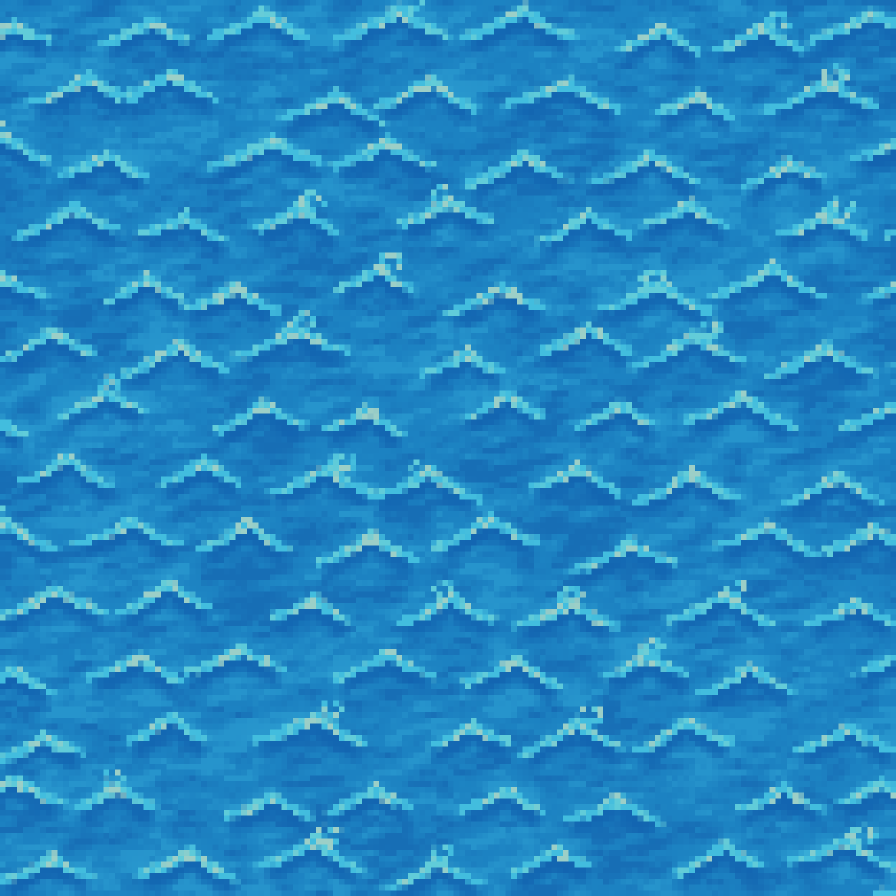
Reproduce this texture procedurally as a WebGL 1 fragment shader.

```glsl
precision highp float;
// Draws a blue pixel-art sea with scattered, foam-tipped wavelets.
uniform vec2 u_resolution;

const float CELLS = 156.0;              // mosaic cells along the canvas height
const vec2 WAVE_GRID = vec2(7.0, 14.0); // wavelets across and up
const vec2 JITTER = vec2(0.38, 0.40);
const float CREST_THICKNESS = 0.0072;
const float TAIL_THICKNESS = 0.0034;
const float CURL_SHARE = 0.28;
const float SWELL_SLOPE = 0.22;

const vec3 SHADOW = vec3(0.07, 0.39, 0.69);
const vec3 DEEP = vec3(0.09, 0.43, 0.71);
const vec3 WATER = vec3(0.11, 0.51, 0.76);
const vec3 LIGHT = vec3(0.15, 0.58, 0.80);
const vec3 CYAN = vec3(0.26, 0.74, 0.87);
const vec3 AQUA = vec3(0.38, 0.80, 0.85);
const vec3 FOAM = vec3(0.61, 0.81, 0.78);

float hash(vec2 p) {
  return fract(sin(dot(p, vec2(127.1, 311.7))) * 43758.5453);
}

float noise(vec2 p) {
  vec2 i = floor(p), f = fract(p);
  f = f * f * (3.0 - 2.0 * f);
  return mix(mix(hash(i), hash(i + vec2(1.0, 0.0)), f.x),
             mix(hash(i + vec2(0.0, 1.0)), hash(i + vec2(1.0)), f.x), f.y);
}

// Water brightness: slanted swell, small ripples and short flat dashes.
float waterTone(vec2 cell) {
  vec2 q = vec2(cell.x, cell.y - SWELL_SLOPE * cell.x);
  float swell = noise(q * vec2(0.07, 0.16) + 31.0);
  float ripple = noise(q * vec2(0.22, 0.55) + 7.0);
  float run = floor((cell.x + 3.0 * hash(vec2(cell.y, 5.0))) / 3.0);
  float dash = hash(vec2(run, cell.y));
  return 0.45 + 0.45 * (swell - 0.5) + 0.65 * (ripple - 0.5) + 0.34 * (dash - 0.5)
       + 0.12 * (hash(cell + 3.0) - 0.5);
}

// One wavelet: x = foam, y = nearness to peak, z = shadow, w = glow.
vec4 wavelet(vec2 p, vec2 id, float grain) {
  float row = mod(id.y, 2.0);
  vec2 jitter = (vec2(hash(id + 0.3), hash(id + 17.7)) - 0.5) * JITTER;
  vec2 d = p - (id + 0.5 + vec2(0.5 * row, 0.0) + jitter) / WAVE_GRID;
  float size = hash(id + 41.1);
  float halfWidth = mix(0.044, 0.066, size) * (d.x < 0.0 ? 1.12 : 0.92);
  float height = mix(0.019, 0.034, hash(id + 63.9) * 0.5 + size * 0.5);
  d.y -= d.x * 0.16 * (hash(id + 29.3) - 0.4);

  // Two concave arms falling from the peak.
  float t = abs(d.x) / halfWidth;
  float inside = 1.0 - smoothstep(0.96, 1.04, t);
  float peak = clamp(1.0 - t, 0.0, 1.0);
  float v = d.y - height * (pow(peak, 1.5) - 0.45) + 0.004 * (grain - 0.5);
  float thick = mix(TAIL_THICKNESS, CREST_THICKNESS, peak);
  float foam = inside * (1.0 - smoothstep(thick - 0.0008, thick + 0.0016, abs(v)));

  // Some peaks carry a small broken curl.
  float side = hash(id + 77.7) - 0.4;
  vec2 c = d - vec2(side * 0.035, height * 0.55 + 0.007);
  float ring = abs(length(c * vec2(0.75, 1.0)) - 0.008) - 0.0027;
  float curl = step(hash(id + 91.3), CURL_SHARE) * step(0.25, grain)
             * (1.0 - smoothstep(0.0, 0.0015, ring));
  foam = max(foam, curl);

  float shadow = inside * smoothstep(0.0, 0.35, peak)
               * (1.0 - smoothstep(-0.008, -0.002, v))
               * smoothstep(-0.030, -0.012, v);
  float glow = exp(-abs(v) / 0.008) * step(0.0, v)
             * (1.0 - smoothstep(0.75, 1.25, t));
  return vec4(foam, max(peak, curl * 0.7), shadow, glow);
}

vec3 sea(vec2 uv) {
  vec2 cell = floor(uv * CELLS);
  vec2 p = (cell + 0.5) / CELLS;
  float grain = hash(cell + 11.0);
  float foam = 0.0, nearPeak = 0.0, shadow = 0.0, glow = 0.0;
  vec2 home = floor(p * WAVE_GRID);
  for (int j = -1; j <= 1; j++) {
    for (int i = -1; i <= 1; i++) {
      vec4 w = wavelet(p, home + vec2(float(i), float(j)), grain);
      nearPeak = w.x > foam ? w.y : nearPeak;
      foam = max(foam, w.x);
      shadow = max(shadow, w.z);
      glow = max(glow, w.w);
    }
  }

  float tone = clamp(waterTone(cell) + 0.35 * glow, 0.0, 1.0);
  vec3 color = mix(DEEP, WATER, smoothstep(0.08, 0.48, tone));
  color = mix(color, LIGHT, smoothstep(0.50, 0.82, tone));
  color = mix(color, SHADOW, 0.85 * shadow);
  color = mix(color, CYAN, 0.22 * glow);

  // Paler foam gathers near the peaks.
  float pale = 0.75 * hash(cell + 53.0) + 0.35 * nearPeak;
  vec3 foamColor = mix(CYAN, AQUA, smoothstep(0.50, 0.68, pale));
  foamColor = mix(foamColor, FOAM, smoothstep(0.76, 0.88, pale));
  return mix(color, foamColor, foam);
}

void main() {
  // Four samples per pixel smooth the cell edges.
  vec3 sum = vec3(0.0);
  for (int j = 0; j < 2; j++) {
    for (int i = 0; i < 2; i++) {
      vec2 offset = (vec2(float(i), float(j)) - 0.5) * 0.5;
      sum += sea((gl_FragCoord.xy + offset) / u_resolution.y);
    }
  }
  gl_FragColor = vec4(sum * 0.25, 1.0);
}
```
